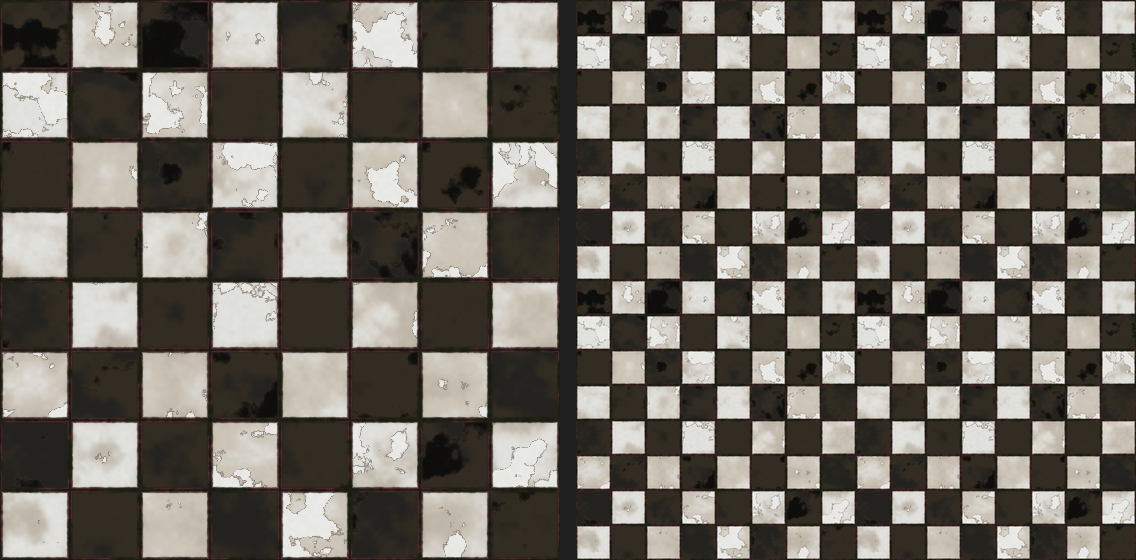
Left, the tile; right, the same tile 2 across and 2 down.
Reproduce this texture procedurally as a Shadertoy shader.

```glsl
const float TILES = 8.0;           // repeats across and down
const float SEAM_INNER = 0.018;    // distances in tile widths
const float SEAM_OUTER = 0.055;
const float RIM_OFFSET = 0.024;
const float RIM_WIDTH = 0.011;
const float EDGE_WOBBLE = 0.014;
const float WEAR_MIN = 0.51;       // wear threshold range per tile
const float WEAR_MAX = 0.80;
const float WEAR_SOFT = 0.012;
const float OUTLINE_WIDTH = 0.009;

const vec3 IVORY = vec3(0.80, 0.77, 0.72);
const vec3 WHITE = vec3(0.88, 0.88, 0.865);
const vec3 WORN_WHITE = vec3(0.91, 0.91, 0.90);
const vec3 STAIN = vec3(0.59, 0.55, 0.49);
const vec3 OUTLINE = vec3(0.40, 0.35, 0.28);
const vec3 UMBER = vec3(0.195, 0.172, 0.132);
const vec3 SLATE = vec3(0.137, 0.133, 0.122);
const vec3 SOOT = vec3(0.055, 0.053, 0.048);
const vec3 SOOT_RIM = vec3(0.23, 0.18, 0.115);
const vec3 SEAM = vec3(0.125, 0.105, 0.085);
const vec3 RIM_RED = vec3(0.36, 0.19, 0.20);
const vec3 RIM_GREEN = vec3(0.11, 0.15, 0.065);

float hash(vec2 p) {
    vec3 q = fract(p.xyx * 0.1031);
    q += dot(q, q.yzx + 33.33);
    return fract((q.x + q.y) * q.z);
}

// Value noise that wraps after a whole number of lattice cells
float noise(vec2 p, float period) {
    vec2 i = floor(p);
    vec2 f = fract(p);
    f = f * f * (3.0 - 2.0 * f);
    vec2 a = mod(i, period);
    vec2 b = mod(i + 1.0, period);
    return mix(mix(hash(a), hash(vec2(b.x, a.y)), f.x),
               mix(hash(vec2(a.x, b.y)), hash(b), f.x), f.y);
}

float fbm(vec2 uv, float period, vec2 shift, int octaves) {
    float sum = 0.0;
    float total = 0.0;
    float amp = 0.5;
    for (int k = 0; k < octaves; k++) {
        sum += amp * noise(uv * period + shift, period);
        total += amp;
        amp *= 0.52;
        period *= 2.0;
        shift += 17.0;
    }
    return sum / total;
}

void mainImage(out vec4 fragColor, in vec2 fragCoord) {
    vec2 uv = fract(fragCoord / iResolution.xy);
    vec2 id = floor(uv * TILES);
    vec2 local = fract(uv * TILES) - 0.5;
    bool isLight = mod(id.x + id.y, 2.0) < 0.5;

    // Random traits of each tile
    float wearRand = hash(id + 11.3);
    float cleanRand = hash(id + 47.7);
    vec2 shift = floor(97.0 * vec2(hash(id + 71.1), hash(id + 93.9)));

    // Worn patches and soft mottling
    float mottle = fbm(uv, 2.0 * TILES, shift + 31.0, 4);
    float wear = fbm(uv, 2.0 * TILES, shift, 6);
    float rise = wear - mix(WEAR_MIN, WEAR_MAX, wearRand);
    float patchMask = smoothstep(-WEAR_SOFT, WEAR_SOFT, rise);
    float outline = exp(-pow(rise / OUTLINE_WIDTH, 2.0));

    // Distance to the tile edge, slightly roughened by wrapping noise
    float grain = fbm(uv, 16.0 * TILES, vec2(5.0), 2);
    vec2 inset = 0.5 - abs(local);
    float edge = min(inset.x, inset.y);
    float roughEdge = edge + EDGE_WOBBLE * (grain - 0.5);
    float body = smoothstep(SEAM_INNER, SEAM_OUTER, roughEdge);
    float dirt = exp(-edge * 22.0);

    // Tile surface
    vec3 col;
    if (isLight) {
        float clean = smoothstep(0.35, 0.75, mottle + 0.45 * (cleanRand - 0.5));
        col = mix(IVORY, WHITE, clean);
        col = mix(col, STAIN, 0.35 * dirt + 0.25 * smoothstep(0.5, 0.2, mottle));
        col = mix(col, WORN_WHITE, patchMask);
        col = mix(col, OUTLINE, 0.6 * outline);
    } else {
        float cool = smoothstep(0.45, 0.72, mottle + 0.4 * (cleanRand - 0.5));
        col = mix(UMBER, SLATE, cool);
        float soot = smoothstep(-WEAR_SOFT, 0.10, rise);
        col = mix(col, SOOT, soot);
        col = mix(col, SOOT_RIM, 0.45 * outline);
    }
    col *= 1.0 + 0.03 * (grain - 0.5);

    // Dark seam with red and green rims
    float tint = fbm(uv, 3.0 * TILES, vec2(41.0), 4);
    vec3 rimColor = mix(RIM_GREEN, RIM_RED, smoothstep(0.38, 0.60, tint));
    float rim = exp(-pow((roughEdge - RIM_OFFSET) / RIM_WIDTH, 2.0));
    col = mix(SEAM * (0.75 + 0.5 * grain), col, body);
    col = mix(col, rimColor, rim * (0.45 + 0.45 * grain));

    fragColor = vec4(col, 1.0);
}
```
